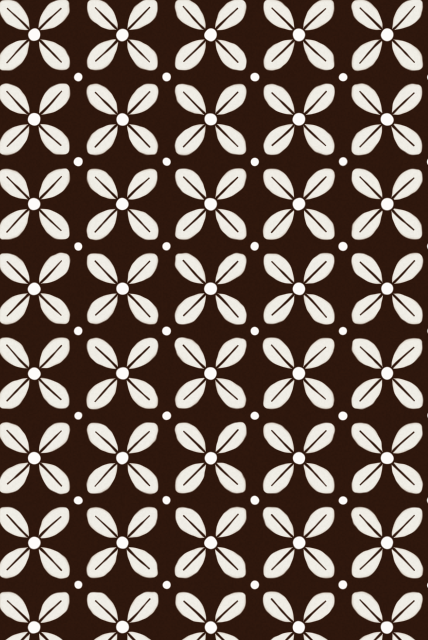
Give the GLSL for this pattern, as a Shadertoy shader.

```glsl
// Block-print grid of four-petalled cream flowers on dark brown, with a small
// dot between every four flowers. Petals are rounded lens distance fields split
// by a tapered vein; noise gives hand-cut edges and slight wear. Unit: row pitch.

#define ROWS 7.561                  // row pitches in the canvas height
#define PITCH vec2(1.0425, 1.0)     // spacing of flowers
#define FIRST vec2(0.404, 0.411)    // first flower, from the top left
#define PETAL_MID 0.328             // petal centre along its diagonal
#define PETAL_CORE vec2(0.0906, 0.197) // half width and half length of the lens
#define PETAL_ROUND 0.0394          // rounding added around the lens
#define HUB_RADIUS 0.074
#define DOT_RADIUS 0.050
#define VEIN_END 0.45
#define SOFTNESS 0.0105             // half width of the edge blend
#define WOBBLE 0.010                // unevenness of the outlines

const vec3 BROWN = vec3(0.18, 0.09, 0.05);
const vec3 CREAM = vec3(0.94, 0.93, 0.90);
const vec3 WHITE = vec3(0.995, 0.99, 0.98);
const vec3 TAN = vec3(0.79, 0.74, 0.68);

float hash(vec2 p) {
    vec3 q = fract(vec3(p.xyx) * 0.1031);
    q += dot(q, q.yzx + 33.33);
    return fract((q.x + q.y) * q.z);
}

float noise(vec2 p) {
    vec2 i = floor(p), f = fract(p);
    f = f * f * (3.0 - 2.0 * f);
    return mix(mix(hash(i), hash(i + vec2(1, 0)), f.x),
               mix(hash(i + vec2(0, 1)), hash(i + vec2(1, 1)), f.x), f.y);
}

// Lens with its tips on the y axis; size holds half width and half length.
float lensDistance(vec2 p, vec2 size) {
    p = abs(p);
    float offset = 0.5 * (size.y * size.y - size.x * size.x) / size.x;
    bool nearTip = offset * (p.y - size.y) > size.y * p.x;
    return nearTip ? length(p - vec2(0, size.y))
                   : length(p + vec2(offset, 0)) - offset - size.x;
}

// Axis coordinates: x across the petal, y outward from the flower centre.
float petalDistance(vec2 axis, float seed) {
    vec2 q = axis - vec2(0, PETAL_MID + 0.010 * (seed - 0.5));
    q.x *= 1.0 - 0.18 * q.y / PETAL_CORE.y;      // fuller toward the tip
    return lensDistance(q, PETAL_CORE) - PETAL_ROUND;
}

float veinDistance(vec2 axis, float seed) {
    float end = VEIN_END + 0.03 * (seed - 0.5);
    float y = clamp(axis.y, 0.08, end);
    float bend = 0.02 * (seed - 0.5) * sin(9.0 * y);
    return length(axis - vec2(bend, y)) - mix(0.016, 0.007, y / end);
}

float coverage(float d, float blend) {
    return 1.0 - smoothstep(-blend, blend, d);
}

void mainImage(out vec4 fragColor, in vec2 fragCoord) {
    float pixel = ROWS / iResolution.y;
    vec2 p = vec2(fragCoord.x, iResolution.y - fragCoord.y) * pixel;
    float blend = max(SOFTNESS, 0.7 * pixel);

    // Flower cell and the dot cell half a pitch away
    vec2 grid = (p - FIRST) / PITCH;
    vec2 cell = floor(grid + 0.5);
    vec2 flower = (grid - cell) * PITCH;
    vec2 dotCell = floor(grid);
    vec2 spot = (grid - dotCell - 0.5) * PITCH;

    // Fold the four petals onto one diagonal, with a seed for each
    vec2 a = abs(flower);
    vec2 axis = vec2(a.x - a.y, a.x + a.y) * 0.70711;
    float seed = hash(cell * 2.0 + step(0.0, flower) + 17.0);
    float rough = WOBBLE * (noise(p * 14.0 + 40.0) - 0.5);

    float petal = petalDistance(axis, seed) + rough;
    float vein = veinDistance(axis, seed) + 0.5 * rough;
    float hub = length(flower) - HUB_RADIUS + rough;
    float dotSize = DOT_RADIUS + 0.004 * (hash(dotCell + 61.0) - 0.5);
    float dots = length(spot) - dotSize + rough;

    // Ground with faint grain
    float grain = noise(p * 60.0) - 0.5;
    vec3 color = BROWN * (1.0 + 0.10 * grain);

    // Petals with a patchy tan rim, cut by veins and a gap around the hub
    float rim = smoothstep(-0.03, 0.0, petal) * noise(p * 9.0 + 7.0);
    vec3 ink = mix(CREAM + 0.02 * grain, TAN, 0.6 * rim);
    float cut = min(vein, hub - 0.022);
    color = mix(color, ink, coverage(max(petal, -cut), blend));

    // Hubs and dots
    color = mix(color, WHITE, coverage(min(hub, dots), blend));
    fragColor = vec4(color, 1.0);
}
```
